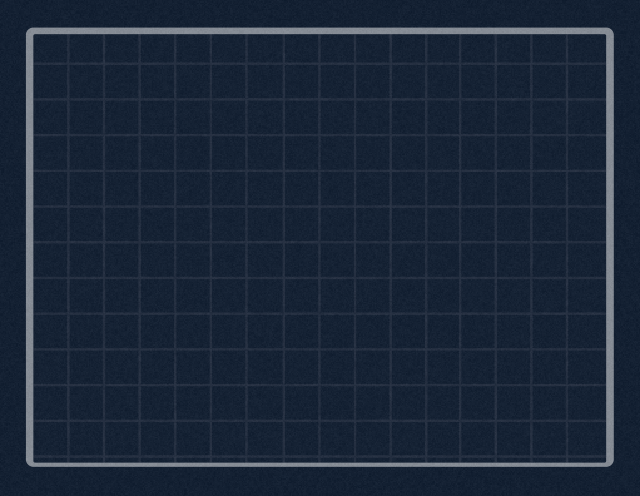
Reproduce this background procedurally as a WebGL 2 fragment shader.

```glsl
#version 300 es
precision highp float;
// A dark navy board with fine grain, a faint square grid and a pale rounded frame.
// Lengths are fractions of the canvas height; the frame is one rounded box minus
// another, and the grid lines come from the distance to the nearest row or column.

uniform vec2 u_resolution;
out vec4 fragColor;

// Colours
const vec3 NAVY = vec3(0.082, 0.132, 0.202);
const vec3 GRID_COLOR = vec3(0.152, 0.192, 0.260);
const vec3 FRAME_COLOR = vec3(0.525, 0.550, 0.585);

// Frame corners (lower left, upper right) and corner radii
const vec2 OUTER_MIN = vec2(0.0522, 0.0589);
const vec2 OUTER_MAX = vec2(1.2374, 0.9444);
const vec2 INNER_MIN = vec2(0.0673, 0.0673);
const vec2 INNER_MAX = vec2(1.2222, 0.9310);
const float OUTER_RADIUS = 0.0150;
const float INNER_RADIUS = 0.0035;

// Grid
const vec2 GRID_START = vec2(0.1379, 0.0796);
const vec2 GRID_STEP = vec2(0.0718, 0.0720);
const vec2 GRID_LAST = vec2(14.0, 11.0);
const vec2 SHIFTED_COLUMNS = vec2(6.0, 10.0);
const float COLUMN_SHIFT = 0.0035;
const float LINE_HALF_WIDTH = 0.0024;
const float LINE_SOFTNESS = 0.0008;

// Grain
const float GRAIN_ROWS = 396.0;
const float GRAIN_STRENGTH = 0.042;
const float MOTTLE_STRENGTH = 0.012;
const float MARGIN_SHADE = 0.006;

float hash(vec2 cell) {
    uvec2 q = uvec2(ivec2(cell)) * uvec2(1597u, 3571u);
    uint n = (q.x ^ (q.y << 8)) * 40503u;
    n = (n ^ (n >> 15)) * 73471u;
    n = (n ^ (n >> 13)) * 91639u;
    n ^= n >> 16;
    return float(n & 65535u) / 65535.0;
}

float valueNoise(vec2 p) {
    vec2 cell = floor(p);
    vec2 f = fract(p);
    f = f * f * (3.0 - 2.0 * f);
    float low = mix(hash(cell), hash(cell + vec2(1, 0)), f.x);
    float high = mix(hash(cell + vec2(0, 1)), hash(cell + vec2(1, 1)), f.x);
    return mix(low, high, f.y);
}

// Signed distance to a rounded box given by two corners
float roundedBox(vec2 p, vec2 lo, vec2 hi, float radius) {
    vec2 d = abs(p - 0.5 * (lo + hi)) - 0.5 * (hi - lo) + radius;
    return length(max(d, 0.0)) + min(max(d.x, d.y), 0.0) - radius;
}

float coverage(float dist, float softness) {
    return 1.0 - smoothstep(-softness, softness, dist);
}

// Distances to the nearest column (x) and row (y)
vec2 gridDistance(vec2 p) {
    vec2 index = clamp(round((p - GRID_START) / GRID_STEP), vec2(0), GRID_LAST);
    vec2 line = GRID_START + index * GRID_STEP;
    bool shifted = index.x >= SHIFTED_COLUMNS.x && index.x <= SHIFTED_COLUMNS.y;
    line.x += shifted ? COLUMN_SHIFT : 0.0;
    return abs(p - line);
}

void main() {
    vec2 p = gl_FragCoord.xy / u_resolution.y;
    float pixel = 1.0 / u_resolution.y;
    float edge = 0.6 * pixel;

    float outer = coverage(roundedBox(p, OUTER_MIN, OUTER_MAX, OUTER_RADIUS), edge);
    float inner = coverage(roundedBox(p, INNER_MIN, INNER_MAX, INNER_RADIUS), edge);

    // Grid, kept inside the frame
    vec2 dist = gridDistance(p) - LINE_HALF_WIDTH;
    float soft = max(edge, LINE_SOFTNESS);
    float grid = max(coverage(dist.x, soft), coverage(dist.y, soft)) * inner;
    grid *= 0.75 + 0.35 * valueNoise(p * 90.0);

    // Board grain: fine specks over a gentle mottle
    vec2 speck = floor(p * GRAIN_ROWS);
    float fine = 0.5 * (hash(speck) + hash(speck + 911.0)) - 0.5;
    float mottle = valueNoise(p * 150.0) - 0.5;
    float grain = fine * GRAIN_STRENGTH + mottle * MOTTLE_STRENGTH;

    vec3 color = mix(NAVY, GRID_COLOR, grid);
    color -= MARGIN_SHADE * (1.0 - outer);
    color = mix(color, FRAME_COLOR, outer * (1.0 - inner));
    fragColor = vec4(color + grain, 1.0);
}
```
